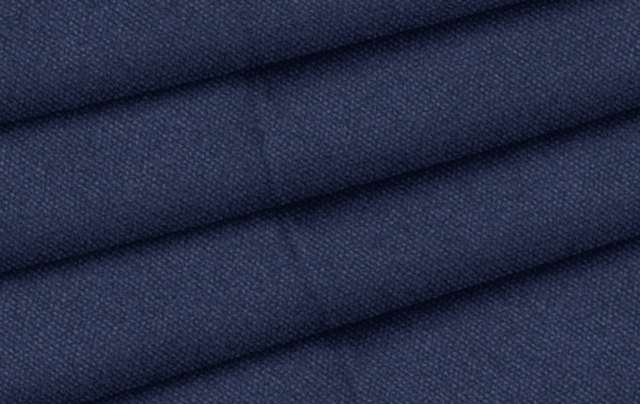
Write a WebGL 2 fragment shader that draws this texture.

```glsl
#version 300 es
precision highp float;
uniform vec2 u_resolution;
out vec4 fragColor;

const float TAU = 6.28318;
const vec3 SHADOW = vec3(0.012, 0.028, 0.085);
const vec3 NAVY = vec3(0.142, 0.174, 0.278);
const vec3 THREAD = vec3(0.30, 0.333, 0.442);

// Fold lips as y = a + b x + c x^2, ordered from top to bottom.
const vec3 FOLDS[3] = vec3[3](
    vec3(0.693, 0.215, 0.015),
    vec3(0.325, 0.225, 0.022),
    vec3(-0.058, 0.292, 0.006));

// Pressed crease on each sheet: start x, start y, drift to the right per unit down.
const vec3 CREASES[4] = vec3[4](
    vec3(0.617, 1.0, 0.20),
    vec3(0.617, 0.831, 0.21),
    vec3(0.695, 0.475, 0.43),
    vec3(0.820, 0.180, 0.41));

float hash(vec2 p) {
    vec3 q = fract(p.xyx * vec3(0.1031, 0.1030, 0.0973));
    q += dot(q, q.yzx + 33.33);
    return fract((q.x + q.y) * q.z);
}

float valueNoise(vec2 p) {
    vec2 cell = floor(p);
    vec2 f = fract(p);
    f = f * f * (3.0 - 2.0 * f);
    float low = mix(hash(cell), hash(cell + vec2(1, 0)), f.x);
    float high = mix(hash(cell + vec2(0, 1)), hash(cell + 1.0), f.x);
    return mix(low, high, f.y);
}

float foldHeight(vec3 fold, float x) {
    return fold.x + x * (fold.y + x * fold.z);
}

// Diagonal twill ribs, each a chain of short uneven stitches.
float twill(vec2 p, float angle, float pitch) {
    p += 0.006 * vec2(valueNoise(p * 16.0), valueNoise(p * 16.0 + 40.0));
    float c = cos(angle);
    float s = sin(angle);
    vec2 q = vec2(c * p.x + s * p.y, c * p.y - s * p.x) / pitch;
    float row = floor(q.y + 0.5);
    float rib = cos(TAU * q.y);
    float along = q.x * 0.85 + 0.41 * row + 0.5 * hash(vec2(row, 3.0));
    float bead = cos(TAU * along);
    float stitch = hash(vec2(floor(along + 0.5), row)) - 0.5;
    float fibre = valueNoise(p / pitch * 2.9) - 0.5;
    return 0.36 * rib + 0.22 * bead * (1.0 + rib)
        + 0.45 * stitch * (1.0 + rib) * (0.6 + 0.4 * bead) + 1.15 * fibre;
}

// Light on one sheet, from its depth under one lip and its height over the next.
float sheetLight(float depth, float height, float shadowWidth) {
    float open = smoothstep(-0.012, shadowWidth, depth);
    float roll = smoothstep(-0.045, 0.15, height);
    return 0.60 * mix(0.05, 1.0, open) * mix(0.25, 1.0, roll);
}

// Dark groove on the left of the crease, raised edge on its right.
float creaseLight(float side, float softness) {
    float groove = exp(-abs(side + 0.012) / 0.020);
    float ridge = exp(-abs(side - 0.014) / 0.014);
    return (0.12 * ridge - 0.17 * groove) * softness;
}

// The shadow is narrow left of the crease and widest just to its right.
float shadowReach(float side) {
    float rightSide = smoothstep(-0.03, 0.04, side);
    return mix(0.070, 0.085 + 0.055 * exp(-abs(side) / 0.35), rightSide);
}

vec3 clothColour(float tone) {
    vec3 dark = mix(SHADOW, NAVY, smoothstep(-0.04, 0.5, tone));
    return mix(dark, THREAD, clamp((tone - 0.46) * 1.7, 0.0, 1.3));
}

void main() {
    vec2 p = gl_FragCoord.xy / u_resolution.y;
    float edge = 1.2 / u_resolution.y;

    // Stack the sheets from the lowest to the one in front.
    float light = 0.0;
    for (int i = 3; i >= 0; i--) {
        vec3 crease = CREASES[i];
        float depth = i > 0 ? foldHeight(FOLDS[max(i - 1, 0)], p.x) - p.y : 1.0;
        float height = i < 3 ? p.y - foldHeight(FOLDS[min(i, 2)], p.x) : 1.0;
        float side = p.x - crease.x - (crease.y - p.y) * crease.z;
        float sheet = sheetLight(depth, height, shadowReach(side));
        float softness = i == 0 ? 0.3 : mix(1.0, 0.5, smoothstep(0.05, 0.3, depth));
        sheet += creaseLight(side, softness) * smoothstep(0.0, 0.05, depth);
        light = mix(light, sheet, smoothstep(-edge, edge, height));
    }

    // Broad unevenness, then the woven surface.
    light *= 0.94 + 0.12 * valueNoise(p * vec2(5.0, 7.0));
    float weave = twill(p, -0.60, 0.0128);
    float tone = light + weave * (0.08 + 0.42 * max(light, 0.0));
    fragColor = vec4(clothColour(max(tone, 0.0)), 1.0);
}
```
